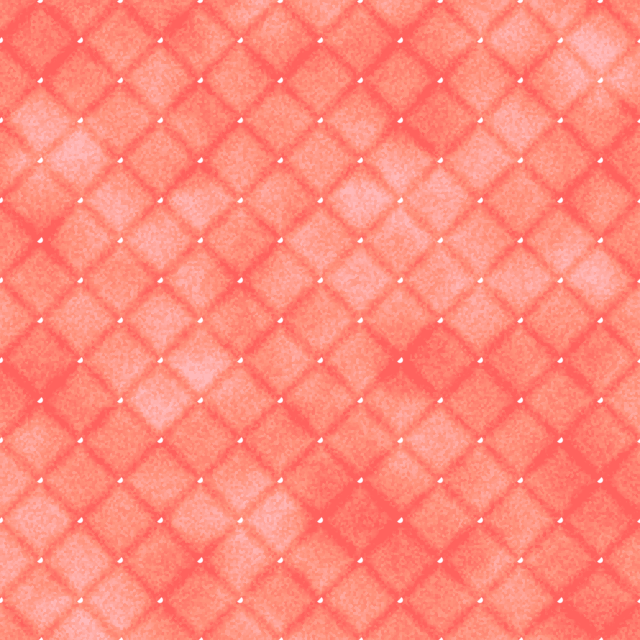
Reproduce this pattern procedurally as a WebGL 1 fragment shader.

```glsl
precision highp float;

uniform vec2 u_resolution;

const float REPEATS = 8.0;
const vec3 DEEP_CORAL = vec3(1.0, 0.39, 0.37);
const vec3 CORAL = vec3(1.0, 0.57, 0.48);
const vec3 PALE_PINK = vec3(1.0, 0.72, 0.72);
const vec3 STUD_WHITE = vec3(1.0, 0.98, 1.0);

vec3 hash3(vec2 cell) {
    vec3 q = fract(cell.xyx * vec3(0.1031, 0.1030, 0.0973));
    q += dot(q, q.yxz + 33.33);
    return fract((q.xxy + q.yzz) * q.zyx);
}

// Smooth cellular noise: random tones blended around jittered points
float cellularCloud(vec2 p, float sharpness) {
    vec2 base = floor(p);
    float total = 0.0;
    float weights = 0.0;
    for (int j = -1; j <= 1; j++) {
        for (int i = -1; i <= 1; i++) {
            vec2 cell = base + vec2(float(i), float(j));
            vec3 rnd = hash3(cell + 17.0);
            vec2 d = cell + 0.15 + 0.7 * rnd.xy - p;
            float w = exp(-sharpness * dot(d, d));
            total += w * rnd.z;
            weights += w;
        }
    }
    return total / weights;
}

// Offset from the nearest lattice corner, along the two diagonals
vec2 diagonalOffset(vec2 p) {
    return fract(vec2(p.x + p.y, p.x - p.y)) - 0.5;
}

// Soft groove along the diamond edges: 1 on the seam, 0 inside
float seam(vec2 offset) {
    float d = min(abs(offset.x), abs(offset.y));
    return 1.0 - smoothstep(-0.03, 0.18, d);
}

// Small disc with its upper left side cut away
float stud(vec2 d, float radius, float blur) {
    float disc = length(d) - radius;
    float cut = dot(d, vec2(-0.7071, 0.7071)) - 0.3 * radius;
    return 1.0 - smoothstep(-blur, blur, max(disc, cut));
}

vec3 coralRamp(float tone) {
    vec3 low = mix(DEEP_CORAL, CORAL, clamp(tone * 2.0, 0.0, 1.0));
    return mix(low, PALE_PINK, clamp(tone * 2.0 - 1.0, 0.0, 1.0));
}

void main() {
    vec2 uv = gl_FragCoord.xy / u_resolution;
    vec2 p = uv * REPEATS;
    vec2 offset = diagonalOffset(p);
    vec2 corner = 0.5 * vec2(offset.x + offset.y, offset.x - offset.y);

    // Uneven dye and fine grain
    float dye = 0.6 * cellularCloud(p * 1.05, 5.0)
              + 0.4 * cellularCloud(p * 2.3 + 31.0, 5.0) - 0.5;
    float grain = cellularCloud(uv * 250.0, 9.0) - 0.5;

    float tone = 0.52 + 0.95 * dye + 0.36 * grain - 0.46 * seam(offset);
    vec3 color = coralRamp(tone);

    // Studs on the corners
    float pixel = REPEATS / u_resolution.y;
    color = mix(color, STUD_WHITE, stud(corner, 0.037, 0.9 * pixel));

    gl_FragColor = vec4(color, 1.0);
}
```
